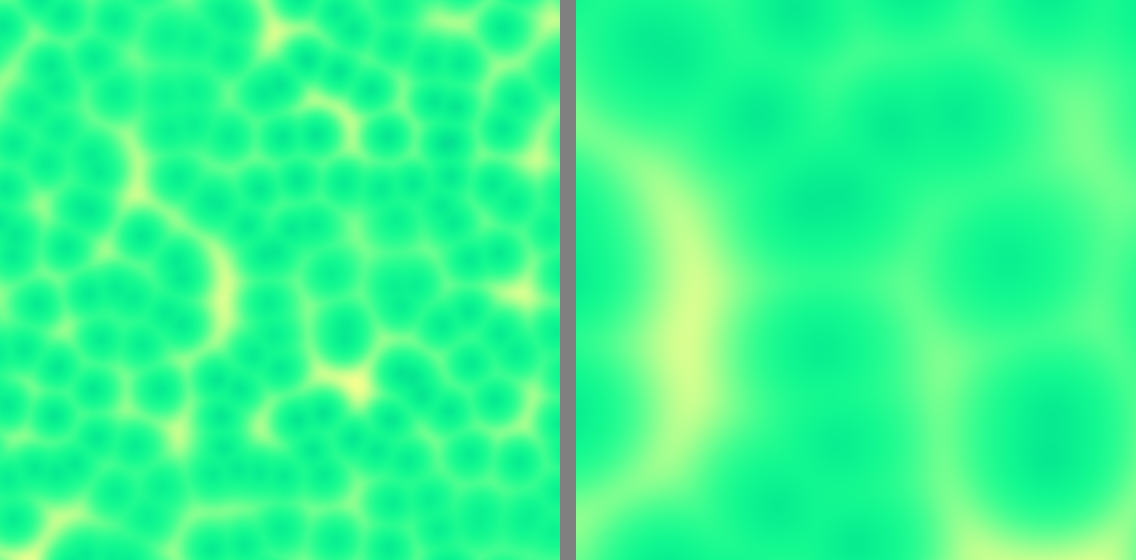
Left, the full canvas; right, a detail of the centre.
Reproduce this texture procedurally as a WebGL 2 fragment shader.

```glsl
#version 300 es
precision highp float;
// Soft, blurry cells: deep green cores melting into pale yellow-green gaps.

#define CELLS 12.5        // cells across the canvas
#define SHARPNESS 10.0    // how crisply neighbouring cells separate
#define CORE_ROUND 0.02   // rounding of the cell centres
#define MEAN_DIST 0.375   // distance drawn in the middle green
#define SPREAD 0.16       // distance range of one tone step
#define REGION_SCALE 4.0  // size of calm and strong regions
#define CONTRAST 0.98     // average strength of the tones
#define CONTRAST_VAR 0.75 // strength change between regions
#define TONE_LIMIT 2.7    // soft limit of the tones

uniform vec2 u_resolution;
out vec4 fragColor;

// Two random values in 0..1 for an integer lattice point
vec2 hash2(vec2 p) {
    uvec2 q = uvec2(ivec2(p) + 1000);
    q = q * 1664525u + 1013904223u;
    q.x += q.y * 1664525u;
    q.y += q.x * 1664525u;
    q ^= q >> 16u;
    q.x += q.y * 1664525u;
    q.y += q.x * 1664525u;
    q ^= q >> 16u;
    return vec2(q & 65535u) / 65535.0;
}

// Gradient slope at one lattice corner
float cornerSlope(vec2 corner, vec2 offset) {
    float angle = 6.28318 * hash2(corner + 400.0).x;
    return dot(vec2(cos(angle), sin(angle)), offset);
}

float gradientNoise(vec2 p) {
    vec2 i = floor(p);
    vec2 f = p - i;
    vec2 u = f * f * f * (f * (f * 6.0 - 15.0) + 10.0);
    vec2 e = vec2(1.0, 0.0);
    float low = mix(cornerSlope(i, f), cornerSlope(i + e, f - e), u.x);
    float high = mix(cornerSlope(i + e.yx, f - e.yx),
                     cornerSlope(i + e.xx, f - e.xx), u.x);
    return mix(low, high, u.y);
}

// Smooth minimum of the distances to the scattered cell centres
float softCellDistance(vec2 p) {
    vec2 home = floor(p);
    float sum = 0.0;
    for (int y = -2; y <= 2; y++) {
        for (int x = -2; x <= 2; x++) {
            vec2 cell = home + vec2(x, y);
            vec2 toCentre = cell + hash2(cell) - p;
            float dist = sqrt(dot(toCentre, toCentre) + CORE_ROUND);
            sum += exp(-SHARPNESS * dist);
        }
    }
    return -log(sum) / SHARPNESS;
}

// Tone 0 is the middle green, negative is deeper, positive is yellower
vec3 toneColor(float tone) {
    float red = 0.10 * exp(0.9 * tone);
    float green = 1.0 - 0.022 * exp(-0.95 * tone);
    return vec3(red, green, 0.563);
}

void main() {
    vec2 uv = gl_FragCoord.xy / min(u_resolution.x, u_resolution.y);

    // Cells, with stronger and calmer regions
    float tone = (softCellDistance(uv * CELLS) - MEAN_DIST) / SPREAD;
    float region = gradientNoise(uv * REGION_SCALE + 7.3);
    tone *= max(CONTRAST + CONTRAST_VAR * region, 0.3);

    // Soft limit, then colour
    tone = TONE_LIMIT * tanh(tone / TONE_LIMIT);
    fragColor = vec4(clamp(toneColor(tone), 0.0, 1.0), 1.0);
}
```
